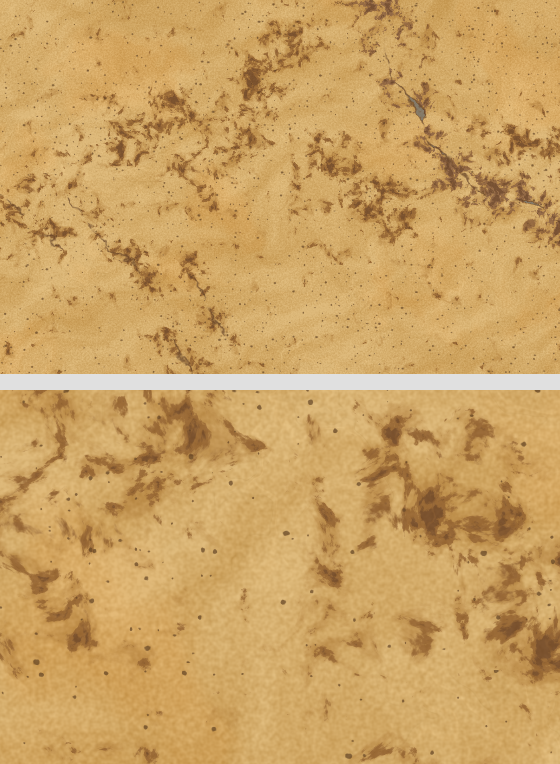
Top: the whole. Bottom: its middle third, enlarged.
Reproduce this texture procedurally as a Shadertoy shader.

```glsl
// Golden sandstone slab with swirling grain, rusty mottled stains, thin cracks and pores.

vec2 hash2(vec2 p) {
    vec3 h = fract(p.xyx * vec3(0.1031, 0.1030, 0.0973));
    h += dot(h, h.yzx + 33.33);
    return fract((h.xx + h.yz) * h.zy);
}

float cornerSlope(vec2 cell, vec2 offset) {
    float angle = 6.2832 * hash2(cell + 200.0).x;
    return dot(vec2(cos(angle), sin(angle)), offset);
}

float gradientNoise(vec2 p) {
    vec2 i = floor(p), f = p - i;
    vec2 u = f * f * f * (f * (f * 6.0 - 15.0) + 10.0);
    vec2 e = vec2(1.0, 0.0);
    float low = mix(cornerSlope(i, f), cornerSlope(i + e, f - e), u.x);
    float high = mix(cornerSlope(i + e.yx, f - e.yx), cornerSlope(i + 1.0, f - 1.0), u.x);
    return 1.4 * mix(low, high, u.y);
}

float fbm(vec2 p) {
    float sum = 0.0, amplitude = 0.6;
    for (int i = 0; i < 5; i++) {
        sum += amplitude * gradientNoise(p);
        p = mat2(1.6, 1.2, -1.2, 1.6) * p + 17.3;
        amplitude *= 0.55;
    }
    return sum;
}

float segmentDistance(vec2 p, vec2 a, vec2 b) {
    vec2 ab = b - a;
    return length(p - a - ab * clamp(dot(p - a, ab) / dot(ab, ab), 0.0, 1.0));
}

// Small pits, at most one in each grid cell
float pores(vec2 p, float scale, float share, float pixel) {
    vec2 cell = floor(p * scale);
    vec2 spot = hash2(cell + 51.0), kind = hash2(cell + 93.0);
    vec2 offset = (fract(p * scale) - mix(vec2(0.25), vec2(0.75), spot)) / scale;
    float d = length(offset * vec2(0.7 + 0.6 * spot.y, 1.0)) + 0.0005 * gradientNoise(p * 400.0);
    float radius = mix(0.0005, 0.0023, kind.y * kind.y * kind.y);
    return step(kind.x, share) * (1.0 - smoothstep(radius - 0.5 * pixel, radius + pixel, d));
}

void mainImage(out vec4 fragColor, in vec2 fragCoord) {
    vec2 p = fragCoord / iResolution.y;
    p.x += 0.75 - 0.5 * iResolution.x / iResolution.y;
    float pixel = 1.0 / iResolution.y;

    // Sandy ground: warped streaks and fine grain
    vec2 flow = p + 0.15 * vec2(fbm(p * 2.3), fbm(p * 2.3 + 40.0));
    float cloud = fbm(flow * 2.6 + 8.0);
    float streak = fbm(mat2(0.9, -0.4, 0.4, 0.9) * flow * vec2(5.0, 16.0));
    float grain = gradientNoise(p * 190.0) + 0.8 * gradientNoise(p * 317.0 + 5.3);
    float tone = 0.63 + 0.45 * cloud + 0.65 * streak + 0.22 * grain;
    vec3 color = mix(vec3(0.780, 0.603, 0.325), vec3(0.865, 0.722, 0.475), clamp(tone, 0.0, 1.0));
    color += vec3(0.015, -0.008, -0.022) * smoothstep(0.0, 0.5, fbm(flow * 3.1 + 60.0));
    float contour = fbm(flow * 6.0 + 23.0);
    float wisp = 1.0 - smoothstep(0.0, 0.04, abs(contour));
    float seam = 1.0 - smoothstep(0.0, 0.03, abs(contour - 0.13));
    color += 0.022 * (wisp - seam) * smoothstep(-0.2, 0.2, cloud);

    // Guide lines of the veins; the first seven are cracked open
    const vec4 veins[11] = vec4[11](
        vec4(1.00, 1.02, 1.07, 0.78), vec4(1.07, 0.78, 1.21, 0.54),
        vec4(1.21, 0.54, 1.52, 0.40), vec4(-0.02, 0.48, 0.18, 0.33),
        vec4(0.17, 0.46, 0.42, 0.23), vec4(0.42, 0.14, 0.53, -0.02),
        vec4(0.52, 0.27, 0.60, 0.09), vec4(0.10, 0.53, 0.47, 0.70),
        vec4(0.56, 0.53, 0.78, 0.87), vec4(0.84, 0.60, 1.05, 0.44),
        vec4(1.32, 0.65, 1.52, 0.58));
    vec2 bent = p + 0.045 * vec2(fbm(p * 8.0 + 3.0), fbm(p * 8.0 + 31.0));
    float stainZone = 0.0, mainZone = 0.0, crackDistance = 1.0;
    for (int i = 0; i < 11; i++) {
        float d = segmentDistance(bent, veins[i].xy, veins[i].zw);
        float zone = exp(-d * d * (i > 2 && i < 7 ? 500.0 : 170.0));
        stainZone = max(stainZone, zone);
        if (i < 3) mainZone = max(mainZone, zone);
        if (i < 7) crackDistance = min(crackDistance, d);
    }

    // Rusty mottling: pale halo, crumbled brown flecks, dark hearts
    vec2 ragged = p + 0.016 * vec2(gradientNoise(p * 17.0), gradientNoise(p * 17.0 + 9.0));
    float patches = fbm(ragged * 17.0 + 12.0);
    float crumbs = fbm(ragged * 52.0 + 71.0);
    float zones = 0.42 * stainZone + 0.3 * fbm(p * 3.4 + 77.0) - 0.44;
    float rust = 0.75 * patches + 0.75 * crumbs + zones;
    float halo = smoothstep(-0.25, 0.15, patches + 0.3 * crumbs + zones);
    color = mix(color, vec3(0.69, 0.49, 0.23), 0.55 * halo);
    vec3 brown = mix(vec3(0.57, 0.38, 0.19), vec3(0.54, 0.38, 0.27), mainZone);
    color = mix(color, brown, 0.8 * smoothstep(0.02, 0.2, rust));
    color = mix(color, vec3(0.40, 0.26, 0.16), 0.6 * smoothstep(0.26, 0.45, rust));

    // Hair-thin veinlets inside the stained zones
    float thread = 1.0 - smoothstep(0.01, 0.06, abs(fbm(ragged * 13.0 + 90.0)));
    color = mix(color, vec3(0.55, 0.37, 0.20), 0.5 * thread * smoothstep(-0.15, 0.1, rust) * stainZone);

    // Broken cracks, with grey mineral filling in the main vein
    float gap = fbm(p * 9.0 + 140.0);
    float halfWidth = 0.0014 + 0.005 * mainZone * smoothstep(0.0, 0.4, gap);
    float crack = 1.0 - smoothstep(halfWidth - pixel, halfWidth + 1.5 * pixel, crackDistance);
    crack *= smoothstep(-0.2, 0.05, gap);
    color = mix(color, vec3(0.38, 0.25, 0.15), 0.75 * crack);
    float filling = 1.0 - smoothstep(0.3, 0.8, crackDistance / halfWidth);
    color = mix(color, vec3(0.52, 0.48, 0.41), filling * smoothstep(0.12, 0.3, gap) * mainZone);

    // Scattered pores, gathered in loose groups
    float crowd = 0.09 + 0.16 * smoothstep(-0.2, 0.4, fbm(p * 4.0 + 300.0));
    float pits = max(pores(p, 47.0, crowd, pixel), pores(p + 3.7, 83.0, 0.6 * crowd, pixel));
    color = mix(color, vec3(0.38, 0.26, 0.14), 0.7 * pits);

    color += 0.014 * grain;
    fragColor = vec4(color, 1.0);
}
```
